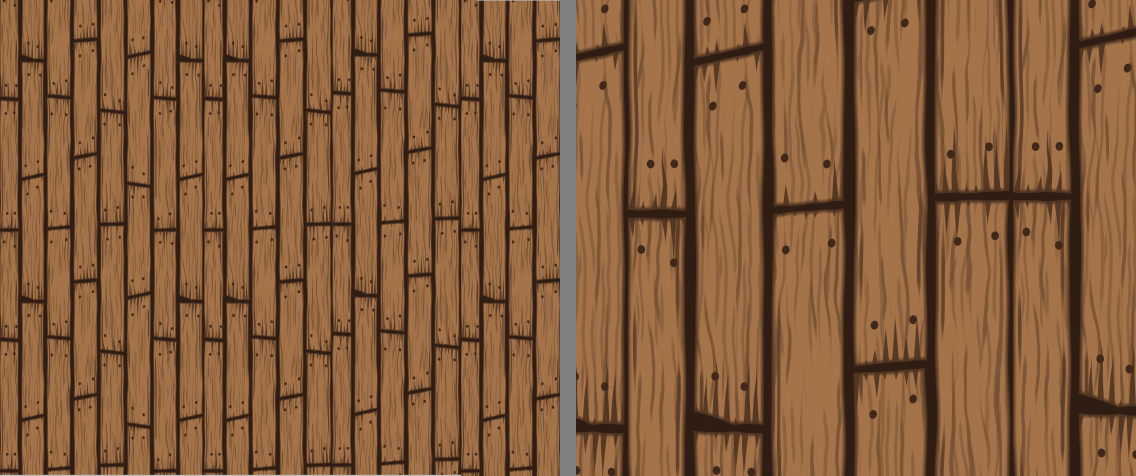
Left: the whole. Right: its middle third, enlarged.
A Shadertoy shader for this texture:

```glsl
// Upright brown planks with tilted joints, cracks, nails and wavy grain
#define DESIGN vec2(768.0, 654.0) // layout units across the canvas
#define PERIOD 331.0              // vertical repeat of the joints
#define FIRST_BLOCK 280.0         // width of the eight-plank block
#define BLOCK 176.0               // width of each five-plank block
#define BLOCK_SHIFT 8.0           // vertical slip of one block
#define SEAM 2.1                  // half width of the dark seam
#define JOINT 1.7                 // half width of the dark joint
#define CRACK_GAP 4.6
#define CRACK_LENGTH 36.0
#define NAIL_RADIUS 1.7
#define NAIL_OFFSET 20.0

const vec3 WOOD = vec3(0.645, 0.452, 0.288);
const vec3 GRAIN = vec3(0.47, 0.32, 0.20);
const vec3 SHADE = vec3(0.31, 0.20, 0.125);
const vec3 INK = vec3(0.185, 0.115, 0.075);
const vec3 MARGIN = vec3(0.75, 0.74, 0.72);

// Left edges of the planks in a block
const float EDGES[9] = float[9](0.0, 27.5, 62.5, 99.0, 135.5, 172.5, 208.5, 244.0, 280.0);
// Two joints per plank: height, tilt, height, tilt
const vec4 JOINTS[8] = vec4[8](
    vec4(136, 2, 316, 0), vec4(83, 1, 243, -8), vec4(133, 3, 313, -3), vec4(55, -3, 214, -7),
    vec4(153, 4, 308, -1), vec4(75, -8, 254, 5), vec4(135, 3, 316, -1), vec4(83, 1, 243, -8));

float pixel; // one screen pixel in layout units

float hash(vec2 p) {
    vec3 q = fract(p.xyx * 0.1031);
    q += dot(q, q.yzx + 33.33);
    return fract((q.x + q.y) * q.z);
}

float noise(vec2 p) {
    vec2 i = floor(p), f = fract(p);
    f = f * f * (3.0 - 2.0 * f);
    return mix(mix(hash(i), hash(i + vec2(1, 0)), f.x),
               mix(hash(i + vec2(0, 1)), hash(i + vec2(1, 1)), f.x), f.y);
}

float cover(float d) { return clamp(0.5 - d / pixel, 0.0, 1.0); }

// Wavy vertical strokes that swell and fade along their length
float grain(vec2 p, float gap, float halfWidth) {
    p.x += 5.0 * noise(p * vec2(0.06, 0.035)) + 1.2 * noise(p * vec2(0.1, 0.11));
    float id = floor(p.x / gap);
    float centre = (id + 0.5 + 0.4 * (hash(vec2(id, gap)) - 0.5)) * gap;
    float fade = smoothstep(0.25, 0.65, noise(vec2(id * 7.0, p.y * 0.04)));
    return fade * cover(abs(p.x - centre) - halfWidth * fade);
}

// Tapered splits growing away from a joint
float cracks(float u, float d, float seed) {
    float side = step(0.0, d);
    u += 1.5 * (noise(vec2(d * 0.08, seed)) - 0.5);
    float id = floor(u / CRACK_GAP);
    vec2 key = vec2(id + 31.0 * side, seed);
    float reach = CRACK_LENGTH * (0.5 + 0.5 * hash(vec2(seed, side + 5.0)));
    float size = hash(key);
    reach *= size * size + 0.08;
    float centre = (id + 0.35 + 0.3 * hash(key + 9.0)) * CRACK_GAP;
    return cover(abs(u - centre) - 1.7 * (1.0 - abs(d) / reach));
}

// Two nails on either side of a joint
float nails(float u, float d, float width, float seed) {
    float mask = 0.0;
    for (int n = 0; n < 4; n++) {
        float side = n < 2 ? -1.0 : 1.0;
        vec2 key = vec2(float(n) + 3.0, seed);
        float x = width * (n % 2 == 0 ? 0.27 : 0.73) + 5.0 * (hash(key) - 0.5);
        float y = side * NAIL_OFFSET + 9.0 * (hash(key + 17.0) - 0.5);
        mask = max(mask, cover(length((vec2(u, d) - vec2(x, y)) * vec2(1.0, 0.85)) - NAIL_RADIUS));
    }
    return mask;
}

void mainImage(out vec4 fragColor, in vec2 fragCoord) {
    vec2 p = fragCoord / iResolution.xy * DESIGN;
    p.y = DESIGN.y - p.y;
    pixel = DESIGN.x / iResolution.x;
    vec2 canvas = p;

    // Fold the canvas into blocks
    if (p.x >= FIRST_BLOCK) {
        float block = floor((p.x - FIRST_BLOCK) / BLOCK);
        p.x = mod(p.x - FIRST_BLOCK, BLOCK) * EDGES[5] / BLOCK;
        if (block == 1.0) p.y += BLOCK_SHIFT;
    }

    // Find the plank
    int plank = 0;
    for (int i = 1; i < 8; i++) if (p.x >= EDGES[i]) plank = i;
    float u = p.x - EDGES[plank], width = EDGES[plank + 1] - EDGES[plank];
    float kind = plank == 7 ? 1.0 : float(plank);
    vec4 joints = JOINTS[plank];
    float along = mod(p.y - joints.x - joints.y * (u / width - 0.5), PERIOD);

    // Grain
    vec2 g = vec2(u + kind * 83.0, along + kind * 57.0);
    vec3 color = mix(WOOD, GRAIN, 0.55 * grain(g, 3.7, 0.7));
    color = mix(color, GRAIN * 0.92, 0.75 * grain(g + 211.0, 6.3, 0.75));

    // Soft streaks beside the seams, then the seams
    float left = u + (plank == 0 ? 2.2 : 0.0);
    float right = width - u;
    float edge = min(left, right);
    float flank = left < right ? 0.0 : 40.0;
    edge += 1.5 * (noise(vec2(along * 0.035, kind * 3.0 + flank)) - 0.5);
    float swell = smoothstep(0.4, 0.75, noise(vec2(along * 0.025, kind * 5.0 + flank + 90.0)));
    color = mix(color, SHADE, 0.75 * swell * cover(abs(edge - 5.4) - 0.8 * swell));
    color = mix(color, SHADE, 1.0 - smoothstep(SEAM, SEAM + 2.2, edge));
    float ink = cover(edge - SEAM);

    // Joints with their cracks and nails
    for (int k = 0; k < 2; k++) {
        vec2 joint = k == 0 ? joints.xy : joints.zw;
        float d = p.y - joint.x - joint.y * (u / width - 0.5);
        d = mod(d + PERIOD * 0.5, PERIOD) - PERIOD * 0.5;
        float seed = kind * 13.0 + float(k) * 7.0 + 2.0;
        color = mix(color, SHADE, 0.9 * cracks(u, d, seed));
        color = mix(color, mix(SHADE, INK, 0.5), nails(u, d, width, seed));
        float thick = JOINT + 0.8 * (noise(vec2(u * 0.2, seed)) - 0.5);
        if (kind == 1.0 && k == 0 && d < 0.0) thick += 6.0 * max(0.0, 1.0 - u / 19.0); // chipped corner
        color = mix(color, SHADE, 1.0 - smoothstep(thick, thick + 2.4, abs(d)));
        ink = max(ink, cover(abs(d) - thick));
    }
    color = mix(color, INK, ink);

    // Thin pale margins at the bottom and the upper right
    float margin = cover(652.4 - canvas.y) * step(canvas.x, 632.0);
    margin = max(margin, cover(canvas.y - 0.8) * step(653.0, canvas.x));
    fragColor = vec4(mix(color, MARGIN, margin), 1.0);
}
```
